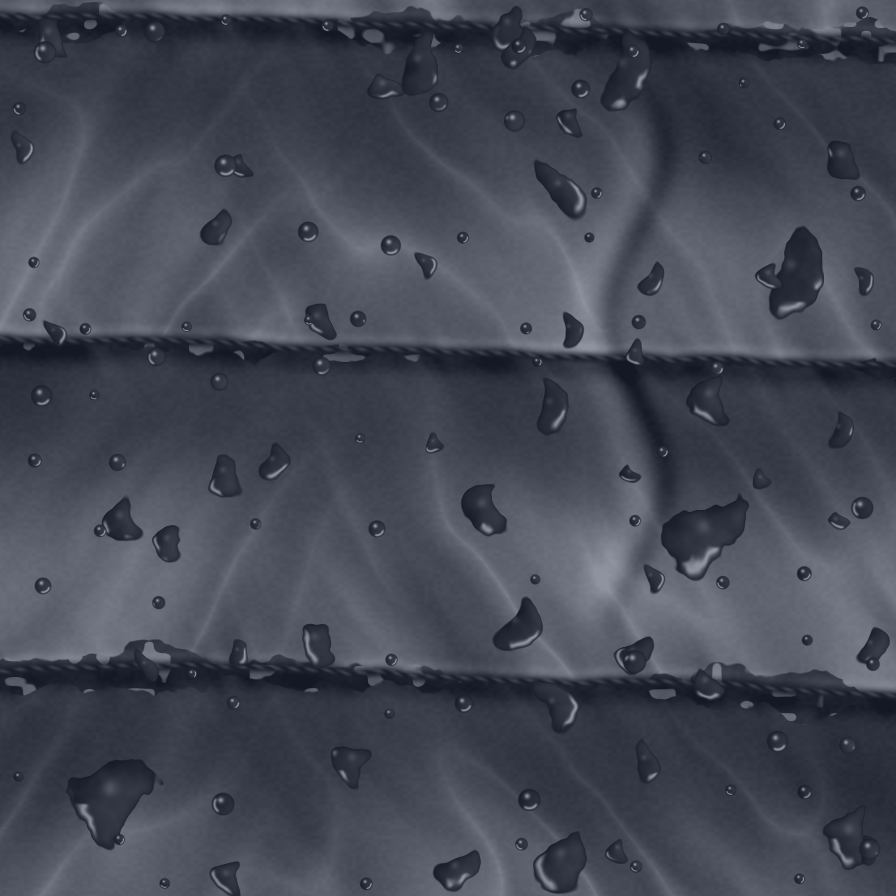
Give the GLSL for this texture, as a Shadertoy shader.

```glsl
// Wet quilted nylon: padded bands divided by sagging stitched seams.
// Noise folds and a broad sheen shade each band; jittered grids scatter
// stretched puddles and small beads, each with a dark rim and a glint.

float hash(vec2 p) {
    vec3 q = fract(p.xyx * 0.1031);
    q += dot(q, q.yzx + 33.33);
    return fract((q.x + q.y) * q.z);
}

float noise(vec2 p) {
    vec2 i = floor(p), f = fract(p);
    f = f * f * (3.0 - 2.0 * f);
    return mix(mix(hash(i), hash(i + vec2(1, 0)), f.x),
               mix(hash(i + vec2(0, 1)), hash(i + vec2(1, 1)), f.x), f.y);
}

float fbm(vec2 p) {
    return 0.55 * noise(p) + 0.3 * noise(p * 2.1 + 7.3) + 0.15 * noise(p * 4.3 + 3.1);
}

mat2 rotate(float a) {
    return mat2(cos(a), sin(a), -sin(a), cos(a));
}

float bump(float x, float width) {
    return exp(-x * x / (width * width));
}

// Soft creases running along one direction
float folds(vec2 p, float angle, float seed) {
    vec2 q = rotate(angle) * p * vec2(11.0, 2.6) + seed;
    float ridge = 1.0 - abs(2.0 * noise(q * 1.3 + 4.7) - 1.0);
    return 0.28 * (fbm(q) - 0.5) + 0.09 * pow(ridge, 6.0);
}

// Lays one jittered grid of drops over the brightness of the cloth
float addDrops(float lum, vec2 p, float cells, float radius, float stretch, float chance, float seed) {
    float aa = 1.0 / iResolution.y;
    for (int j = -1; j <= 1; j++)
    for (int i = -1; i <= 1; i++) {
        vec2 id = floor(p * cells) + vec2(i, j);
        vec2 key = id + seed;
        if (hash(key) > chance) continue;
        float h = hash(key + 31.7), k = hash(key + 57.3);
        vec2 centre = (id + 0.5 + 0.65 * (vec2(hash(key + 11.1), hash(key + 23.9)) - 0.5)) / cells;

        // Bent, tapered ellipse with an uneven outline
        float w = radius * mix(0.5, 1.2, h * h);
        float len = w * mix(1.0, stretch, k);
        float irregular = min(stretch - 1.0, 1.0);
        vec2 q = rotate((h - 0.5) * 1.3) * (p - centre);
        q += irregular * w * 0.9 * (vec2(fbm(p * 32.0 + seed), fbm(p * 32.0 + seed + 40.0)) - 0.5);
        q.x += irregular * 0.4 * w * sin(2.5 * q.y / len + 6.3 * k);
        q.x /= 1.0 - 0.35 * irregular * clamp(q.y / len, -1.0, 1.0);
        vec2 unit = q / vec2(w, len);
        float d = (length(unit) - 1.0) * w;

        // Clear dark water, rim, crescent reflection and pinpoint glint
        float water = 0.12 + 0.10 * fbm(p * 40.0 + seed) + 0.05 * unit.x;
        water = mix(water, 0.09, 0.8 * exp(-abs(d) / (0.13 * w)));
        float side = k > 0.4 ? 0.7 : -0.7;
        float facing = dot(unit, vec2(side, -0.7)) / max(length(unit), 0.01);
        float crescent = smoothstep(0.5, 0.85, facing) * bump(d + 0.24 * w, 0.13 * w);
        crescent *= smoothstep(0.3, 0.5, noise(p * 55.0 + seed));
        water += 0.38 * crescent;
        vec2 glint = (p - centre) / w - vec2(-0.2, 0.35);
        water += (0.42 - 0.32 * irregular) * bump(length(glint), 0.24);
        lum = mix(lum, water, 1.0 - smoothstep(-aa, aa, d));
    }
    return lum;
}

void mainImage(out vec4 fragColor, in vec2 fragCoord) {
    vec2 p = fragCoord / iResolution.xy;

    // Signed height above the nearest seam, and position inside the band
    float pitch = 0.362;
    float v = (p.y - 0.258 + 0.03 * p.x) / pitch;
    float row = floor(v + 0.5);
    float sag = 0.012 * (noise(vec2(p.x * 5.0, row * 7.0)) - 0.5)
              + 0.004 * (noise(vec2(p.x * 28.0, row * 3.0)) - 0.5);
    float d = (v - row) * pitch - sag;
    float t = d > 0.0 ? d / pitch : 1.0 + d / pitch;
    float band = d > 0.0 ? row : row - 1.0;

    // Sheen on the lower half of each band, shadow under the upper seam
    float lum = 0.325 - 0.125 * smoothstep(0.25, 0.8, t) - 0.03 * smoothstep(0.9, 1.0, t);
    vec2 warped = p + 0.07 * vec2(fbm(p * 5.0 + band * 9.0), fbm(p * 5.0 + 20.0));
    float crumple = mix(folds(warped, 0.55, band * 13.0),
                        folds(warped, -0.6, band * 17.0 + 5.0), smoothstep(0.15, 0.5, p.x));
    lum += crumple * mix(1.15, 0.4, smoothstep(0.3, 0.9, t));

    // One long crease winding down through the bands
    float dx = p.x - 0.70 - 0.03 * sin(p.y * 17.0);
    float reach = smoothstep(0.27, 0.36, p.y) * (1.0 - smoothstep(0.82, 0.93, p.y));
    lum += reach * (0.09 * bump(dx + 0.018, 0.025) - 0.11 * bump(dx - 0.012, 0.016));

    // Puckers and wet patches gathered along the seams
    float pucker = noise(vec2(p.x * 48.0 + d * 25.0, row * 5.0 + d * 12.0)) - 0.5;
    lum += 0.13 * pucker * exp(-abs(d) * 32.0);
    float wetReach = 0.065 * (fbm(vec2(p.x * 11.0, row * 9.0 + 2.0)) - 0.45)
                   + 0.025 * (fbm(p * 35.0) - 0.5);
    float wet = smoothstep(-0.001, 0.002, wetReach - abs(d + 0.004));
    float gleam = smoothstep(0.66, 0.76, noise(p * vec2(60.0, 75.0)));
    lum = mix(lum, 0.12 + 0.07 * noise(p * 50.0) + 0.28 * gleam, 0.9 * wet);

    // Sunken seam line with twisted thread and a lit lip above it
    lum += 0.05 * bump(d - 0.012, 0.006) - 0.07 * bump(d + 0.012, 0.014);
    float thread = 0.5 + 0.5 * sin(p.x * 330.0 + d * 500.0);
    lum = mix(lum, 0.10 + 0.13 * thread * bump(d - 0.001, 0.003), bump(d, 0.0055));

    // Fine weave, then puddles, droplets and beads
    lum += 0.025 * (noise(p * vec2(210.0, 260.0)) - 0.5);
    lum = addDrops(lum, p, 6.0, 0.030, 2.6, 0.55, 3.0);
    lum = addDrops(lum, p, 9.0, 0.017, 2.2, 0.38, 71.0);
    lum = addDrops(lum, p, 13.0, 0.011, 1.0, 0.45, 137.0);

    lum = clamp(lum, 0.08, 0.56);
    fragColor = vec4(lum, lum + 0.014, lum + 0.062, 1.0);
}
```
